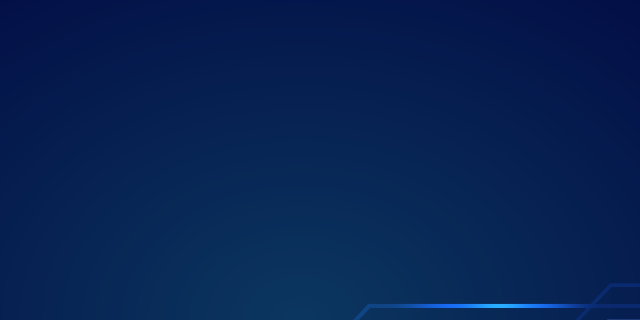
Give the GLSL for this background, as a Shadertoy shader.

```glsl
// Deep blue backdrop lit by a wide elliptical glow rising from the lower edge,
// with thin bent circuit traces in the lower right corner.
// The glow is a radial mix; each trace is a distance to two joined segments.

float segmentDistance(vec2 p, vec2 a, vec2 b) {
    vec2 ab = b - a;
    return length(p - a - ab * clamp(dot(p - a, ab) / dot(ab, ab), 0.0, 1.0));
}

// Coverage of a trace that climbs to a bend, then runs level to the right.
float traceMask(vec2 p, vec2 bend, float halfWidth) {
    float d = min(segmentDistance(p, bend - vec2(0.19, 0.2), bend),
                  segmentDistance(p, bend, bend + vec2(2.0, 0.0)));
    float pixel = 1.0 / iResolution.y;
    return 1.0 - smoothstep(-0.5 * pixel, 0.5 * pixel, d - halfWidth);
}

// Light along the bright trace: dim ends, blue shoulders, a cyan core.
vec3 traceColor(float x) {
    vec3 dim = mix(vec3(0.06, 0.27, 0.52), vec3(0.04, 0.16, 0.43),
                   smoothstep(1.2, 1.9, x));
    vec3 blue = mix(dim, vec3(0.09, 0.41, 0.95),
                    smoothstep(1.2, 1.42, x) * (1.0 - smoothstep(1.66, 1.88, x)));
    return mix(blue, vec3(0.16, 0.68, 1.0), exp(-pow((x - 1.56) / 0.09, 2.0)));
}

void mainImage(out vec4 fragColor, in vec2 fragCoord) {
    vec2 p = fragCoord / iResolution.y;

    // Background glow, stretched sideways
    float radius = length((p - vec2(0.94, 0.0)) * vec2(0.75, 1.0));
    vec3 color = mix(vec3(0.043, 0.215, 0.375), vec3(0.010, 0.055, 0.275),
                     clamp(radius / 1.28, 0.0, 1.0));

    // Bright trace, then the faint ones crossing it
    color = mix(color, traceColor(p.x), traceMask(p, vec2(1.154, 0.044), 0.0065));
    color = mix(color, vec3(0.04, 0.18, 0.48),
                0.75 * traceMask(p, vec2(1.909, 0.109), 0.0055));
    color = mix(color, vec3(0.15, 0.27, 0.52),
                0.7 * traceMask(p, vec2(1.90, 0.001), 0.002));

    fragColor = vec4(color, 1.0);
}
```
